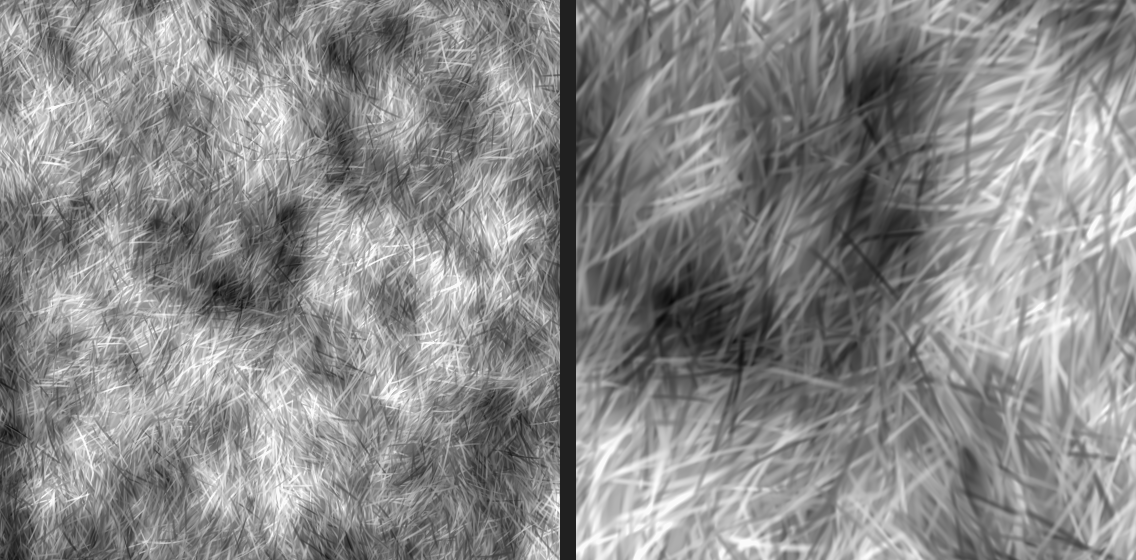
Left, the full canvas; right, a detail of the centre.
Give the GLSL for this texture, as a Shadertoy shader.

```glsl
// A dense mat of dry grey grass: thin, soft, slightly bent strands are scattered
// in jittered grid cells as small tufts and painted over each other layer by layer.
// Cloudy noise adds the dark hollows and pale patches below the strands.

const float MEAN_GREY = 0.54;
const float PATCH_CONTRAST = 1.06;
const float STRAND_CONTRAST = 0.56;
const float TUFT_CONTRAST = 0.18;
const float GAP_SHADE = -0.10;
const float STRAND_OPACITY = 0.66;
const int FINE_LAYERS = 8;
const int LONG_LAYERS = 2;

float hash(vec2 p) {
    return fract(sin(dot(p, vec2(127.1, 311.7))) * 43758.5453);
}

vec3 hash3(vec2 p) {
    vec3 k = vec3(dot(p, vec2(127.1, 311.7)),
                  dot(p, vec2(269.5, 183.3)),
                  dot(p, vec2(419.2, 371.9)));
    return fract(sin(k) * 43758.5453);
}

float valueNoise(vec2 p) {
    vec2 i = floor(p);
    vec2 f = fract(p);
    f = f * f * (3.0 - 2.0 * f);
    float low = mix(hash(i), hash(i + vec2(1.0, 0.0)), f.x);
    float high = mix(hash(i + vec2(0.0, 1.0)), hash(i + vec2(1.0, 1.0)), f.x);
    return mix(low, high, f.y);
}

float cloud(vec2 p) {
    float sum = 0.0;
    float weight = 0.5;
    for (int i = 0; i < 4; i++) {
        sum += weight * valueNoise(p);
        p = mat2(1.6, 1.2, -1.2, 1.6) * p + 7.3;
        weight *= 0.55;
    }
    return sum / 1.01;
}

// Coverage of one bent strand; angle is measured from vertical, leaning right.
float strand(vec2 p, float angle, float halfLength, float halfWidth, float bend) {
    float c = cos(angle);
    float s = sin(angle);
    vec2 q = vec2(c * p.x - s * p.y, s * p.x + c * p.y);
    q.x += bend * q.y * q.y;
    float side = 1.0 - smoothstep(0.0, halfWidth, abs(q.x));
    float ends = 1.0 - smoothstep(0.5 * halfLength, halfLength, abs(q.y));
    return side * ends;
}

// Paints one grid of tufts over the relief and returns the new relief.
float paintLayer(float relief, vec2 uv, float cells, float seed,
                 int strandsPerTuft, float density, float lift) {
    vec2 shift = hash3(vec2(seed, 3.7)).xy;
    vec2 grid = uv * cells + shift;
    vec2 home = floor(grid);
    for (int y = -1; y <= 1; y++) {
        for (int x = -1; x <= 1; x++) {
            vec2 cell = home + vec2(x, y);
            vec2 id = cell + seed * 17.3;
            vec3 tuft = hash3(id);
            if (tuft.z > density) continue;
            vec2 place = (cell + 0.5 - shift) / cells;
            float flow = 0.2 + 1.5 * (valueNoise(place * 7.0 + 31.0) - 0.5);
            float tuftAngle = flow + 1.3 * (tuft.x + tuft.y - 1.0);
            float tuftTone = TUFT_CONTRAST * (tuft.y - 0.5) + lift;
            for (int k = 0; k < strandsPerTuft; k++) {
                vec2 key = id + float(k + 1) * vec2(5.31, 9.17);
                vec3 spot = hash3(key);
                vec3 look = hash3(key + 2.63);
                float angle = tuftAngle + 0.6 * (spot.z - 0.5);
                float halfLength = mix(0.40, 0.95, look.x) / cells;
                float halfWidth = mix(0.0023, 0.0039, look.y);
                float bend = 6.0 * (fract(look.x * 7.0) - 0.5);
                float cover = strand((grid - cell - spot.xy) / cells,
                                     angle, halfLength, halfWidth, bend);
                float tone = tuftTone + STRAND_CONTRAST * (look.z - 0.5);
                relief = mix(relief, tone, STRAND_OPACITY * cover);
            }
        }
    }
    return relief;
}

void mainImage(out vec4 fragColor, in vec2 fragCoord) {
    vec2 uv = fragCoord / iResolution.y;

    // Dark hollows and pale patches
    float patches = cloud(uv * vec2(10.0, 8.5) + 4.0) - 0.5;
    float ground = MEAN_GREY + PATCH_CONTRAST * patches;

    // Short strands, then a few long pale ones on top
    float relief = GAP_SHADE;
    for (int i = 0; i < FINE_LAYERS; i++) {
        relief = paintLayer(relief, uv, 22.0, float(i) + 1.0, 4, 1.0, 0.01);
    }
    for (int i = 0; i < LONG_LAYERS; i++) {
        relief = paintLayer(relief, uv, 11.0, float(i) + 21.0, 1, 0.40, 0.10);
    }

    // Strands in the hollows catch less light
    float light = mix(0.65, 1.1, smoothstep(0.15, 0.75, ground));
    float grey = clamp(ground + relief * light, 0.03, 0.98);
    fragColor = vec4(vec3(grey), 1.0);
}
```
